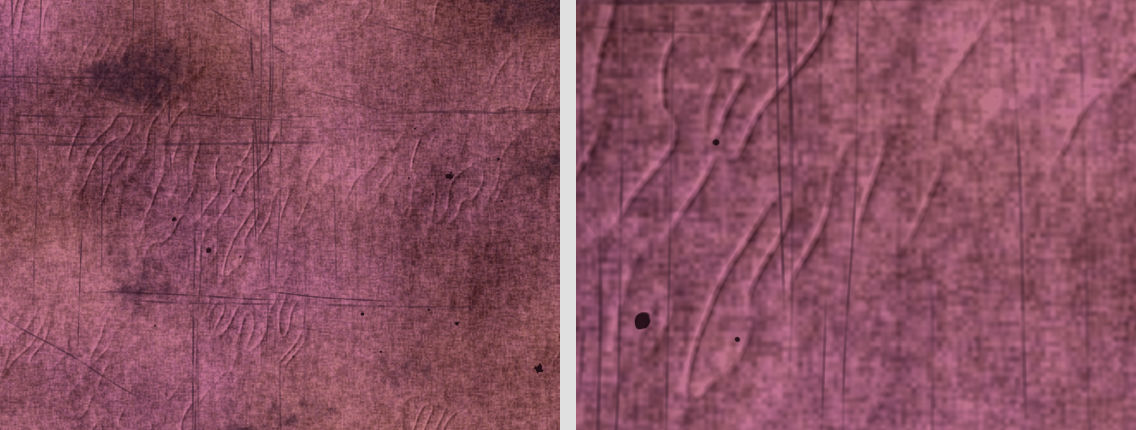
Left, the full canvas; right, a detail of the centre.
A Shadertoy shader for this texture:

```glsl
// Worn mauve and russet cloth: a cloudy two-hue base with woven grain,
// slanted embossed creases, crusty violet stains, dark scratches and specks.
// Layers come from value noise; scratches and specks are looped distances.
#define CLOUD_SCALE 2.6
#define CLOUD_CONTRAST 1.75
#define BASE_TONE 0.64
#define GRAIN_SCALE 250.0
#define GRAIN_STRENGTH 0.85
#define CREASE_STRENGTH 0.75
#define STAIN_STRENGTH 0.65
#define SCRATCH_STRENGTH 0.62
#define HORIZONTALS 15
#define VERTICALS 24
#define DIAGONALS 7
#define SPECKS 17

const vec3 WARM_DARK = vec3(0.355, 0.175, 0.185);
const vec3 WARM_LIGHT = vec3(0.625, 0.375, 0.405);
const vec3 COOL_DARK = vec3(0.335, 0.170, 0.235);
const vec3 COOL_LIGHT = vec3(0.635, 0.365, 0.475);
const vec3 INK = vec3(0.20, 0.10, 0.16);
const vec3 SPECK = vec3(0.10, 0.03, 0.06);

float hash(vec2 p) {
    vec3 q = fract(p.xyx * 0.1031);
    q += dot(q, q.yzx + 33.33);
    return fract((q.x + q.y) * q.z);
}

float noise(vec2 p) {
    vec2 i = floor(p), f = fract(p);
    f = f * f * (3.0 - 2.0 * f);
    return mix(mix(hash(i), hash(i + vec2(1, 0)), f.x),
               mix(hash(i + vec2(0, 1)), hash(i + vec2(1, 1)), f.x), f.y);
}

float fbm(vec2 p) {
    float sum = 0.0, amp = 0.5;
    for (int i = 0; i < 6; i++) {
        sum += amp * noise(p);
        p = mat2(1.6, 1.2, -1.2, 1.6) * p + 17.3;
        amp *= 0.55;
    }
    return sum / 1.08;
}

// Height of thin slanted folds, present only in patches
float creases(vec2 p) {
    vec2 q = mat2(0.9, 0.42, -0.42, 0.9) * p;
    q += 0.03 * vec2(noise(p * 14.0), noise(p * 14.0 + 40.0));
    float ridge = 1.0 - abs(2.0 * noise(q * vec2(42.0, 13.0)) - 1.0);
    return pow(ridge, 4.0) * smoothstep(0.42, 0.7, noise(p * 5.0 + 9.0));
}

// Broken, slightly wavering line around a centre
float scratch(vec2 p, vec2 centre, float angle, float reach, float width, float seed) {
    vec2 dir = vec2(cos(angle), sin(angle));
    vec2 d = p - centre;
    float along = dot(d, dir);
    float across = dot(d, vec2(-dir.y, dir.x));
    across += 0.007 * (noise(vec2(along * 7.0, seed)) - 0.5);
    float soft = width + 0.6 / iResolution.y;
    float line = 1.0 - smoothstep(0.2 * soft, 1.4 * soft, abs(across));
    float wear = smoothstep(0.15, 0.7, noise(vec2(along * 28.0, seed + 5.0)));
    return line * mix(0.35, 1.0, wear) * (1.0 - smoothstep(0.6 * reach, reach, abs(along)));
}

float allScratches(vec2 p, float aspect) {
    float mark = 0.0;
    for (int i = 0; i < HORIZONTALS + VERTICALS + DIAGONALS; i++) {
        float s = float(i) + 1.0;
        vec4 r = vec4(hash(vec2(s, 1.7)), hash(vec2(s, 5.3)), hash(vec2(s, 9.1)), hash(vec2(s, 13.9)));
        vec2 centre = r.xy * vec2(aspect, 1.0);
        bool clustered = i % 2 == 0;
        float angle = -0.03 + 0.09 * (r.z - 0.5);
        float reach = mix(0.15, 0.7, r.w * r.w);
        if (i < HORIZONTALS) {
            if (clustered) centre.y = 0.65 + 0.16 * r.y;
        } else if (i < HORIZONTALS + VERTICALS) {
            angle = 1.57 + 0.08 * (r.z - 0.5);
            if (clustered) centre.x = aspect * (0.3 + 0.24 * r.x);
        } else {
            angle = -0.75 + 0.6 * r.z;
            reach *= 0.6;
        }
        float width = mix(0.0008, 0.0024, r.z * r.w);
        float depth = mix(0.35, 1.0, hash(vec2(s, 21.0)));
        mark = max(mark, depth * scratch(p, centre, angle, reach, width, s * 3.7));
    }
    return mark;
}

float allSpecks(vec2 p, float aspect) {
    float mark = 0.0, pixel = 1.0 / iResolution.y;
    for (int i = 0; i < SPECKS; i++) {
        float s = float(i) + 70.0;
        vec2 centre = vec2(aspect * sqrt(hash(vec2(s, 2.0))), mix(0.12, 0.75, hash(vec2(s, 4.0))));
        float radius = mix(0.002, 0.009, pow(hash(vec2(s, 6.0)), 2.5));
        float dist = length(p - centre) + radius * (noise(p * 160.0) - 0.5);
        mark = max(mark, 1.0 - smoothstep(radius - pixel, radius + pixel, dist));
    }
    return mark;
}

void mainImage(out vec4 fragColor, in vec2 fragCoord) {
    vec2 p = fragCoord / iResolution.y;
    float aspect = iResolution.x / iResolution.y;

    // Cloudy tone and hue, redder and darker towards the right
    float tone = BASE_TONE + CLOUD_CONTRAST * (fbm(p * CLOUD_SCALE + 3.1) - 0.5);
    tone -= 0.14 * (p.x / aspect - 0.5) * (0.4 + p.y);
    float hue = 0.42 + 2.2 * (fbm(p * 2.2 + 31.0) - 0.5) + 0.6 * (0.45 - p.x / aspect);
    hue += 0.5 * (noise(p * 110.0 + 8.0) - 0.5);

    // Woven grain, vertical fibres and mottling
    float grain = noise(p * GRAIN_SCALE) - 0.5;
    float weave = noise(p * vec2(260.0, 70.0)) + noise(p * vec2(70.0, 260.0) + 50.0) - 1.0;
    float fibre = noise(p * vec2(95.0, 7.0)) - 0.5;
    tone += GRAIN_STRENGTH * (0.6 * grain + 0.45 * weave);
    tone += 0.22 * fibre + 0.3 * (noise(p * 75.0) - 0.5);

    // Creases lit from the upper left
    tone += CREASE_STRENGTH * (creases(p) - creases(p + vec2(-0.004, 0.003)));

    // Crusty stains with ragged edges
    float patchy = fbm(p * vec2(3.2, 5.0) + 60.0) + 0.22 * (fbm(p * 38.0) - 0.5);
    float stain = STAIN_STRENGTH * smoothstep(0.60, 0.76, patchy);
    stain *= 0.5 + 0.8 * noise(p * 85.0 + 12.0);

    tone = clamp(tone, -0.35, 1.4);
    hue = clamp(hue, -0.25, 1.2);
    vec3 color = mix(mix(WARM_DARK, WARM_LIGHT, tone), mix(COOL_DARK, COOL_LIGHT, tone), hue);
    color = mix(color, INK + 0.08 * grain, stain);
    color = mix(color, INK, SCRATCH_STRENGTH * allScratches(p, aspect));
    color = mix(color, SPECK, 0.9 * allSpecks(p, aspect));
    fragColor = vec4(clamp(color, 0.0, 1.0), 1.0);
}
```
